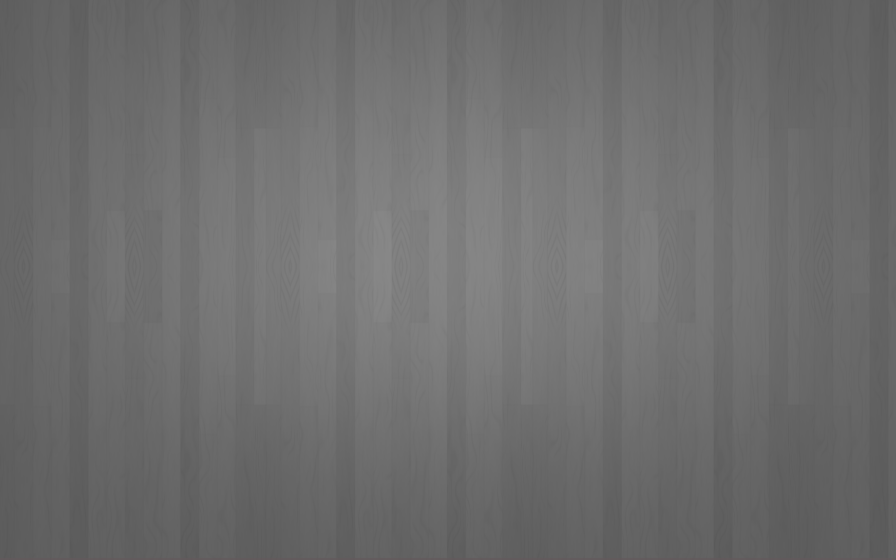
A WebGL 2 fragment shader for this texture:

```glsl
#version 300 es
precision highp float;

uniform vec2 u_resolution;
out vec4 fragColor;

const int PLANKS = 15;
const float TILE_WIDTH = 0.2976;
const float TILE_START = 0.2839;
const float MIRROR_Y = 0.524;

// Relative brightness of each plank near the mirror line and beyond its joint
const float INNER_TONE[PLANKS] = float[](
    0.008, -0.015, -0.02, 0.01, 0.035, -0.04, 0.012, 0.035,
    -0.018, -0.025, 0.015, -0.034, 0.015, 0.015, -0.03);
const float OUTER_TONE[PLANKS] = float[](
    -0.036, -0.032, -0.02, 0.0, 0.01, -0.04, 0.012, 0.01,
    -0.01, 0.005, 0.015, -0.034, 0.01, 0.004, -0.032);
const float JOINT_HEIGHT[PLANKS] = float[](
    0.247, 0.247, 0.6, 0.25, 0.048, 0.6, 0.6, 0.1,
    0.2, 0.1, 0.6, 0.6, 0.3, 0.195, 0.247);

float hash(vec2 p) {
    vec3 q = fract(vec3(p.xyx) * 0.1031);
    q += dot(q, q.yzx + 33.33);
    return fract((q.x + q.y) * q.z);
}

float noise(vec2 p) {
    vec2 cell = floor(p);
    vec2 f = fract(p);
    f = f * f * (3.0 - 2.0 * f);
    float low = mix(hash(cell), hash(cell + vec2(1.0, 0.0)), f.x);
    float high = mix(hash(cell + vec2(0.0, 1.0)), hash(cell + 1.0), f.x);
    return mix(low, high, f.y);
}

// Left edge of a plank; the first two are narrower cuts
float plankEdge(int i) {
    return i < 2 ? float(i) * 0.013 : TILE_WIDTH - float(PLANKS - i) * 0.0206;
}

float band(float x, float left, float right, float blur) {
    return smoothstep(left - blur, left + blur, x)
         - smoothstep(right - blur, right + blur, x);
}

// Narrow dark line repeated along a field
float growthLine(float field, float sharpness) {
    return pow(0.5 + 0.5 * cos(6.2832 * field), sharpness);
}

// Broken growth lines, closing into pointed ovals around a knot
float woodGrain(float across, float height, float seed, float knot) {
    float warp = noise(vec2(across * 1.8 + seed * 7.0, height * 20.0 + seed * 13.0));
    float oval = abs(across) * 3.6 + sqrt(height * height * 1500.0 + 0.1);
    float slant = hash(vec2(seed, 4.0)) - 0.5;
    float wave = across * 2.2 + height * 12.0 * slant + warp * 2.2;
    float near = knot * (1.0 - smoothstep(0.06, 0.14, height));
    float sparse = noise(vec2(across * 2.0 + seed * 11.0, height * 16.0 + seed));
    float line = growthLine(wave, 4.0) * smoothstep(0.3, 0.75, sparse);
    float ring = growthLine(oval + warp * 0.8, 2.5);
    float growth = mix(line, ring, near) - mix(0.14, 0.3, near);
    float fibre = noise(vec2(across * 11.0 + seed * 31.0, height * 50.0)) - 0.5;
    float mottle = noise(vec2(across * 2.0 + seed * 5.0, height * 9.0)) - 0.5;
    return 0.014 * fibre + 0.012 * mottle - mix(0.028, 0.042, near) * growth;
}

// Broad oval light, falling off faster below than above
float glow(vec2 uv) {
    vec2 p = uv - vec2(0.5, 0.55);
    float fall = p.y > 0.0 ? 4.8 : 6.6;
    return 0.365 + 0.147 * exp(-5.0 * p.x * p.x - fall * p.y * p.y);
}

float floorTone(vec2 uv, vec2 pixel) {
    float x = mod(uv.x - TILE_START, TILE_WIDTH);
    float height = abs(uv.y - MIRROR_Y);
    float tone = 0.0;
    for (int i = 0; i < PLANKS; i++) {
        float left = plankEdge(i);
        float right = plankEdge(i + 1);
        float mask = band(x, left, right, pixel.x * 0.8);
        float joint = JOINT_HEIGHT[i];
        float beyond = smoothstep(joint - pixel.y, joint + pixel.y, height);
        float shade = mix(INNER_TONE[i], OUTER_TONE[i], beyond);
        float across = (x - left) / (right - left) - 0.5;
        float knot = (i == 2 || i == 8) ? 1.0 : 0.0;
        float seam = smoothstep(0.0016, 0.0, min(x - left, right - x));
        float crack = smoothstep(0.003, 0.0, abs(height - joint));
        shade += woodGrain(across, height, float(i) + 1.0, knot);
        tone += mask * (shade - 0.014 * seam - 0.01 * crack);
    }
    return tone;
}

void main() {
    vec2 uv = gl_FragCoord.xy / u_resolution;
    vec2 pixel = 1.0 / u_resolution;
    vec3 color = vec3(glow(uv) * (1.0 + floorTone(uv, pixel)));

    // Thin warm rim along the bottom
    float rim = 1.0 - smoothstep(0.003, 0.003 + pixel.y, uv.y);
    color = mix(color, vec3(0.39, 0.35, 0.36), rim * 0.7);
    fragColor = vec4(color, 1.0);
}
```
